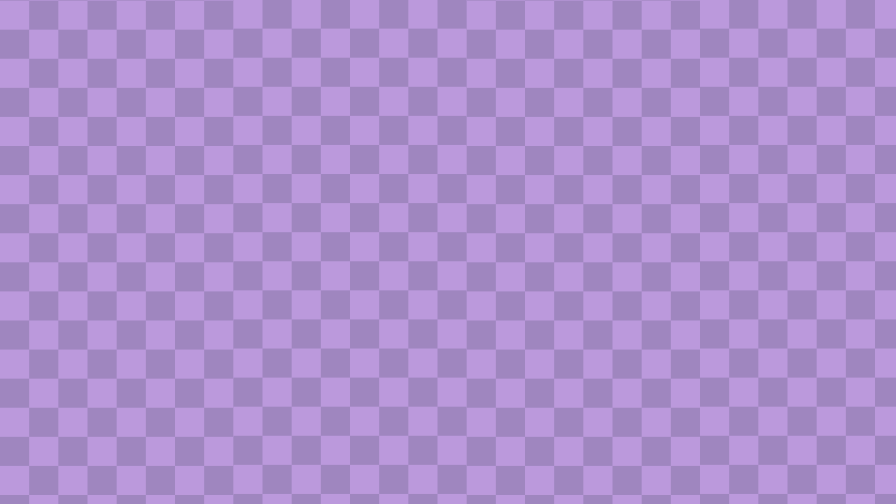
Give the GLSL for this pattern, as a Shadertoy shader.

```glsl
// Two-tone lilac checkerboard with slightly staggered blocks of columns.

// Square wave of period 2 with edges softened over the given width.
float softSquareWave(float x, float edgeWidth) {
    float toEdge = 0.5 - abs(fract(x) - 0.5);
    float side = mod(floor(x), 2.0) < 0.5 ? 1.0 : -1.0;
    return side * clamp(2.0 * toEdge / edgeWidth, 0.0, 1.0);
}

void mainImage(out vec4 fragColor, in vec2 fragCoord) {
    // Cells are counted from the upper left corner.
    vec2 cellsPerHeight = vec2(17.28, 17.33);
    vec2 fromTopLeft = vec2(fragCoord.x, iResolution.y - fragCoord.y);
    vec2 cell = fromTopLeft / iResolution.y * cellsPerHeight;
    vec2 edgeWidth = cellsPerHeight / iResolution.y;

    // Every other block of eight columns sits a little higher.
    float raised = mod(floor(cell.x / 8.0), 2.0);
    cell.y += mix(-0.02, 0.016, raised);

    // The product of both waves alternates the squares.
    float checker = softSquareWave(cell.x, edgeWidth.x)
                  * softSquareWave(cell.y, edgeWidth.y);

    vec3 darkLilac = vec3(0.622, 0.525, 0.750);
    vec3 lightLilac = vec3(0.735, 0.600, 0.862);
    fragColor = vec4(mix(darkLilac, lightLilac, 0.5 + 0.5 * checker), 1.0);
}
```
